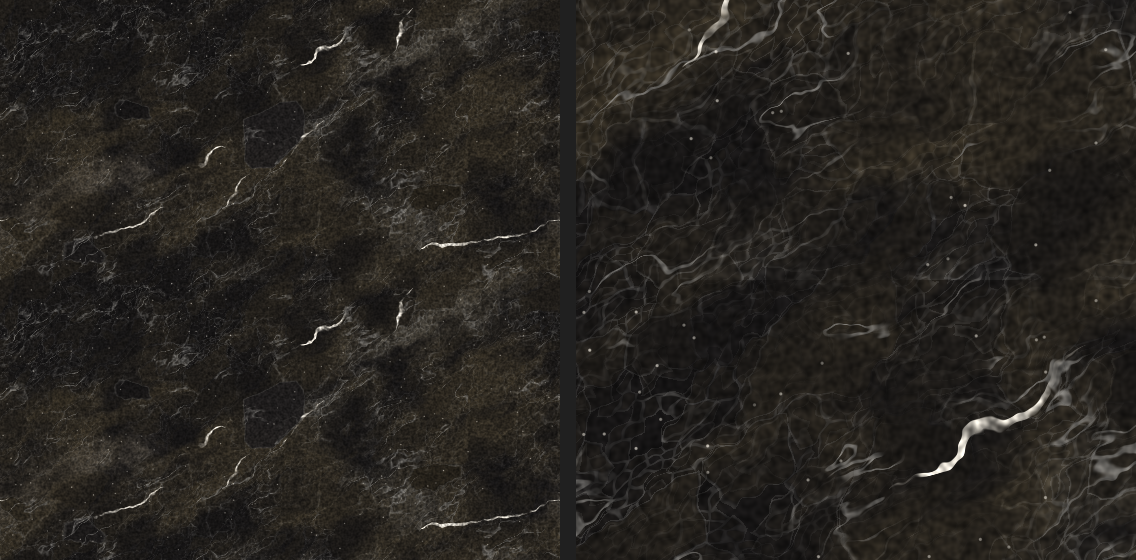
Left: the whole. Right: its middle third, enlarged.
Write a WebGL 1 fragment shader that draws this texture.

```glsl
precision highp float;

// Dark brecciated marble: one tile across, two down, each twice as wide as tall.
// Periodic gradient noise tints the ground, cell layers of four sizes lay the
// pebbles, and tapered segments draw the clouds and calcite cracks.

uniform vec2 u_resolution;

const vec2 TILE = vec2(1.0, 0.5);
const vec3 BLACK = vec3(0.078, 0.073, 0.074);
const vec3 UMBER = vec3(0.185, 0.163, 0.125);
const vec3 ASH = vec3(0.36, 0.355, 0.345);
const vec3 TAUPE = vec3(0.31, 0.285, 0.25);
const vec3 CALCITE = vec3(0.80, 0.78, 0.74);

// Random pair of a lattice point, repeating with the tile
vec2 hash2(vec2 i, vec2 freq, float seed) {
  vec2 p = floor(mod(i + 0.5, freq * TILE)) + seed;
  vec3 q = fract(p.xyx * vec3(0.1031, 0.1030, 0.0973));
  q += dot(q, q.yzx + 33.33);
  return fract((q.xx + q.yz) * q.zy);
}

float slope(vec2 i, vec2 f, vec2 o, vec2 freq, float seed) {
  float a = 6.2832 * hash2(i + o, freq, seed).x;
  return dot(vec2(cos(a), sin(a)), f - o);
}

float gradNoise(vec2 p, vec2 freq, float seed) {
  vec2 g = p * freq, i = floor(g), f = g - i, e = vec2(1, 0);
  vec2 u = f * f * f * (f * (f * 6.0 - 15.0) + 10.0);
  float low = mix(slope(i, f, e.yy, freq, seed), slope(i, f, e.xy, freq, seed), u.x);
  float high = mix(slope(i, f, e.yx, freq, seed), slope(i, f, e.xx, freq, seed), u.x);
  return mix(low, high, u.y);
}

float fbm(vec2 p, vec2 freq, float seed) {
  float sum = 0.0, amp = 1.0;
  for (int k = 0; k < 4; k++) {
    sum += amp * gradNoise(p, freq, seed);
    freq *= 2.0;
    amp *= 0.55;
  }
  return sum;
}

// Cell layer: x = distance to the border, y = cell id, z = distance to the centre
vec3 pebbles(vec2 p, vec2 freq, float seed) {
  vec2 g = p * freq, i = floor(g);
  float near = 9.0, next = 9.0, id = 0.0;
  for (int y = -1; y <= 1; y++) {
    for (int x = -1; x <= 1; x++) {
      vec2 cell = i + vec2(x, y), rnd = hash2(cell, freq, seed);
      float d = length(cell + 0.1 + 0.8 * rnd - g);
      next = min(next, max(d, near));
      if (d < near) { near = d; id = fract(rnd.x * 7.3 + rnd.y * 3.7); }
    }
  }
  return vec3(0.5 * (next - near) / freq.x, id, near / freq.x);
}

vec2 wrapTile(vec2 d) { return d - TILE * floor(d / TILE + 0.5); }

float line(float d, float width, float px) { return 1.0 - smoothstep(width - px, width + px, d); }

// Segment (centre, half span): x = distance, y = position from -1 to 1
vec2 segment(vec2 p, vec4 s) {
  vec2 q = wrapTile(p - s.xy);
  float t = clamp(dot(q, s.zw) / dot(s.zw, s.zw), -1.0, 1.0);
  return vec2(length(q - s.zw * t), t);
}

float cloud(vec2 p, vec4 span, float radius) {
  float d = segment(p, span).x / radius;
  return exp(-d * d);
}

float crack(vec2 p, vec4 span, float width, float px) {
  vec2 s = segment(p, span);
  return line(s.x, width * (1.0 - s.y * s.y), px);
}

// Chamfered stone (centre, radii) with a pale rim; negative radii mirror it
vec3 layStone(vec3 base, vec2 p, vec4 s, vec3 tint, float px) {
  vec2 q = wrapTile(p - s.xy) / s.zw, a = abs(q);
  float d = max(max(a.x, a.y), max(0.93 * q.x - 1.05 * q.y, 1.09 * q.y - 0.48 * q.x));
  d = (max(d, 0.8 * length(q)) - 1.0) * min(abs(s.z), abs(s.w));
  vec3 c = mix(base, tint, 0.85 * line(d, 0.0, px));
  return mix(c, ASH, 0.35 * line(abs(d), 0.0008, px));
}

void main() {
  vec2 uv = gl_FragCoord.xy / u_resolution;
  float px = 0.8 / min(u_resolution.x, u_resolution.y);
  vec2 tile = mod(uv, TILE);
  vec2 p = tile + 0.014 * vec2(fbm(tile, vec2(16), 1.0), fbm(tile, vec2(16), 47.0));
  vec2 lean = p - vec2(0.0, 0.5 * p.x);  // level along the rising grain

  // Ground and clouds; the pale foot of the tile stops at the seam
  float patchy = fbm(lean, vec2(4, 10), 11.0), mottled = fbm(p, vec2(12), 23.0);
  float dark = cloud(p, vec4(0.37, 0.42, 0.06, -0.05), 0.07) + cloud(p, vec4(0.06, 0.42, 0.07, 0), 0.08);
  float haze = cloud(p, vec4(0.66, 0.18, 0.08, -0.09), 0.04) + cloud(p, vec4(0.78, 0.42, 0.13, 0.05), 0.035);
  haze += 0.8 * exp(-tile.y * 45.0) * cloud(p, vec4(0.54, 0, 0.08, 0), 0.06);
  haze *= clamp(0.6 + mottled + 0.5 * patchy, 0.0, 1.2);
  float dust = cloud(p, vec4(0.12, 0.15, 0.12, 0.045), 0.038) * clamp(0.75 + mottled, 0.0, 1.0);
  float warmth = patchy + 0.5 * mottled - 0.45 * dark - 0.15 * sin(6.2832 * uv.x);
  vec3 ground = mix(BLACK, UMBER, smoothstep(-0.5, 0.5, warmth));
  vec3 color = mix(mix(ground, ASH, 0.5 * haze), TAUPE, 0.75 * dust);

  // Pebbles, from crumbs to cobbles, in a pale mesh
  float mesh = clamp(0.32 + 0.6 * haze + 0.7 * mottled + 0.2 * dark, 0.05, 1.0);
  vec2 freq = vec2(96, 128);
  for (int k = 0; k < 4; k++) {
    float size = float(k);
    vec3 cell = pebbles(lean, freq, 5.0 + 31.0 * size);
    float present = step(0.35 + 0.13 * size, cell.y);
    float body = present * smoothstep(0.0, 2.0 * px, cell.x - 0.0008);
    vec3 tint = mix(ground, mix(BLACK, UMBER, fract(cell.y * 37.0)), 0.6);
    color = mix(color, tint * 0.9, body * (0.35 + 0.1 * size) * (1.0 - 0.6 * dust));
    color = mix(color, ASH, 0.5 * present * mesh * line(cell.x, 0.0009, px));
    freq *= 0.5;
  }

  // Single large stones
  color = layStone(color, p, vec4(0.78, 0.15, 0.045, 0.024), UMBER * 0.7, px);
  color = layStone(color, p, vec4(0.03, 0.09, -0.03, 0.021), UMBER * 0.8, px);
  color = layStone(color, p, vec4(0.15, 0.05, 0.036, -0.017), BLACK * 1.2, px);
  color = layStone(color, p, vec4(0.235, 0.3, -0.03, 0.019), BLACK, px);
  color = layStone(color, mix(tile, p, 0.3), vec4(0.49, 0.259, 0.053, 0.058), BLACK * 1.4, px);

  // Hairline veins along the grain, then broken bright cracks
  float hair = line(abs(fbm(lean, vec2(6, 14), 61.0)) / 22.0, 0.0008, px);
  color = mix(color, ASH * 1.25, 0.7 * hair * smoothstep(-0.1, 0.35, mottled));
  float c = crack(p, vec4(0.58, 0.415, 0.06, 0.042), 0.0028, px);
  c += crack(p, vec4(0.72, 0.45, 0.012, 0.036), 0.0022, px);
  c += crack(p, vec4(0.36, 0.21, 0.04, 0.028), 0.0022, px);
  c += crack(p, vec4(0.92, 0.085, 0.1, 0.024), 0.002, px);
  c += crack(p, vec4(0.8, 0.062, 0.05, 0.008), 0.0042, px);
  c += crack(p, vec4(0.535, 0.245, 0.035, 0.04), 0.0019, px);
  c += crack(p, vec4(0.22, 0.095, 0.08, 0.035), 0.0018, px);
  c += crack(p, vec4(0.42, 0.16, 0.027, 0.032), 0.002, px);
  color = mix(color, CALCITE, min(c, 1.0) * smoothstep(-0.4, 0.25, fbm(p, vec2(24), 83.0)));

  // Calcite specks and fine grain
  vec3 speck = pebbles(tile, vec2(64), 97.0);
  color = mix(color, CALCITE, 0.55 * step(0.9, speck.y) * line(speck.z, 0.0009, px));
  color *= 1.08 + 0.45 * gradNoise(tile, vec2(128), 7.0) + 0.5 * gradNoise(tile, vec2(256), 19.0);
  gl_FragColor = vec4(color, 1.0);
}
```
